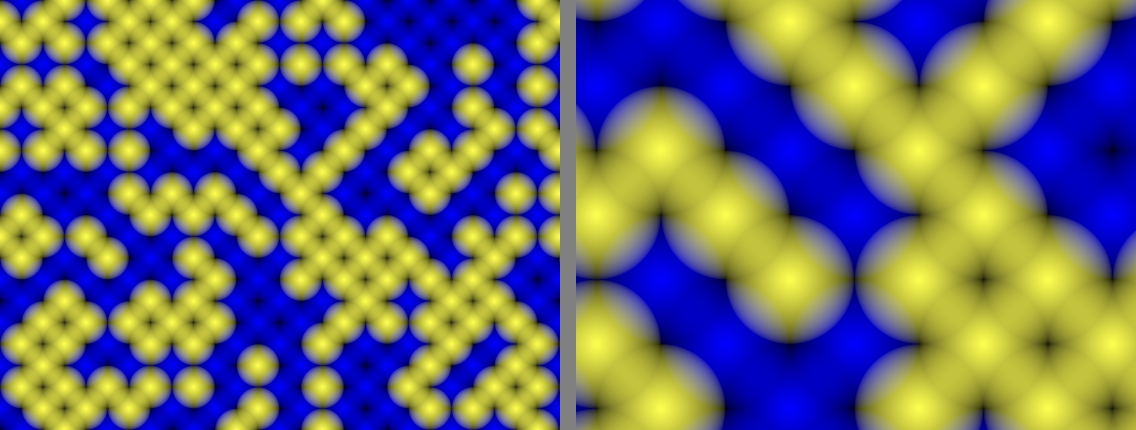
Left: the whole. Right: its middle third, enlarged.
Give the GLSL for this pattern, as a Shadertoy shader.

```glsl
// Yellow and blue round lights scattered at random over a checkerboard lattice.
// Each light is a cone of radius one cell; overlapping cones are summed in
// linear light, and a square root turns the sum into display brightness.

#define CELLS_PER_HEIGHT 20.0
#define YELLOW_SHARE 0.56
#define YELLOW_LIGHT vec3(1.0, 1.0, 0.1)
#define BLUE_LIGHT vec3(0.0, 0.0, 1.0)
#define SEED 3.7
#define SAMPLES 2

float hash(vec2 p) {
    return fract(sin(dot(p, vec2(127.1, 311.7)) + SEED) * 43758.5453);
}

// Sum of the lights at the corners of the cell that holds p
vec3 latticeLight(vec2 p) {
    vec2 cell = floor(p);
    vec3 light = vec3(0.0);
    for (int j = 0; j < 2; j++) {
        for (int i = 0; i < 2; i++) {
            vec2 site = cell + vec2(i, j);
            float occupied = mod(site.x + site.y, 2.0);   // odd sites only
            float cone = max(1.0 - distance(p, site), 0.0);
            vec3 tint = hash(site) < YELLOW_SHARE ? YELLOW_LIGHT : BLUE_LIGHT;
            light += occupied * cone * tint;
        }
    }
    return light;
}

void mainImage(out vec4 fragColor, in vec2 fragCoord) {
    // Average a few samples per pixel to smooth the steep rims
    vec3 color = vec3(0.0);
    for (int j = 0; j < SAMPLES; j++) {
        for (int i = 0; i < SAMPLES; i++) {
            vec2 offset = (vec2(i, j) + 0.5) / float(SAMPLES) - 0.5;
            vec2 p = (fragCoord + offset) / iResolution.y * CELLS_PER_HEIGHT;
            color += sqrt(latticeLight(p));
        }
    }
    fragColor = vec4(color / float(SAMPLES * SAMPLES), 1.0);
}
```
